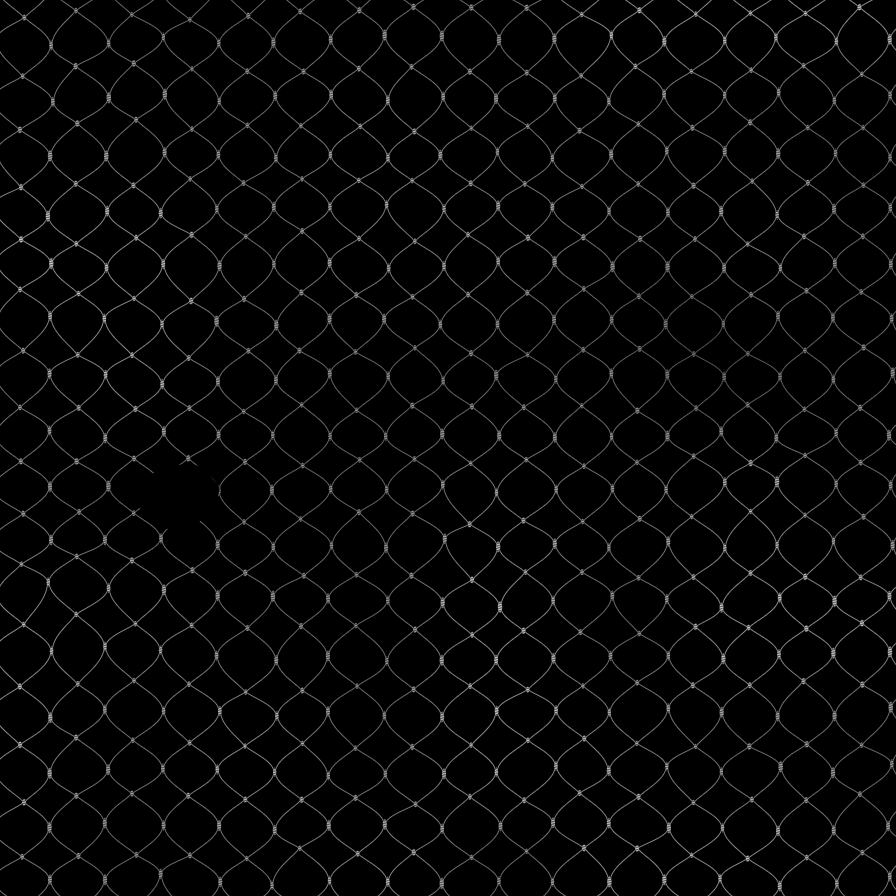
Give the GLSL for this pattern, as a Shadertoy shader.

```glsl
// Knotted grey wire netting on black, unevenly stretched, with one torn hole.

float hash(vec2 p) {
    vec3 q = fract(p.xyx * vec3(0.1031, 0.1030, 0.0973));
    q += dot(q, q.yzx + 33.33);
    return fract((q.x + q.y) * q.z);
}

float noise(vec2 p) {
    vec2 i = floor(p), f = fract(p);
    f = f * f * (3.0 - 2.0 * f);
    return mix(mix(hash(i), hash(i + vec2(1, 0)), f.x),
               mix(hash(i + vec2(0, 1)), hash(i + vec2(1, 1)), f.x), f.y);
}

// Knot centre; kind 0 is the small crossing, kind 1 the long side twist.
vec2 knotCentre(vec2 id, float kind) {
    vec2 k = id + mix(vec2(0.39, 0.25), vec2(0.9, 0.73), kind);
    vec2 seed = id + 40.0 + kind * 57.0;
    k += (vec2(hash(seed), hash(seed + 131.0)) - 0.5) * vec2(0.09, 0.16);
    k.y += 0.16 * (noise(id * 0.6 + 9.0) - 0.5);
    // Slack netting below the tear
    vec2 slack = (k - vec2(1.2, 10.8)) / vec2(1.7, 1.3);
    k.y -= 0.28 * exp(-dot(slack, slack));
    return k;
}

// Box-filtered coverage of an S-curved wire leaving a and ending upright at b.
float wire(vec2 p, vec2 a, vec2 b, float px) {
    float t = (p.y - a.y) / (b.y - a.y);
    if (t < 0.0 || t > 1.0) return 0.0;
    float u = pow(max(t, 1e-4), 0.7);
    float x = mix(a.x, b.x, u * u * (3.0 - 2.0 * u));
    float slope = (b.x - a.x) / (b.y - a.y) * 4.2 * u * (1.0 - u) * pow(max(t, 1e-4), -0.3);
    float d = (p.x - x) / sqrt(1.0 + slope * slope);
    float halfWidth = 0.0085;
    return max(0.0, min(d + halfWidth, 0.5 * px) - max(d - halfWidth, -0.5 * px)) / px;
}

// Brightness of a coiled knot, with its windings fading out when too fine.
float knot(vec2 p, vec2 centre, vec2 radius, float px) {
    vec2 q = p - centre;
    float d = (length(q / radius) - 1.0) * radius.x;
    float detail = clamp(1.6 - px / 0.03, 0.3, 1.0);
    float coil = 1.0 + 0.35 * detail * cos(6.2832 * (q.y + 0.25 * q.x) / 0.042);
    return 0.52 * coil * clamp(0.5 - d / px, 0.0, 1.0);
}

void mainImage(out vec4 fragColor, in vec2 fragCoord) {
    // Sixteen cells each way, y running downward
    float px = 16.0 / iResolution.y;
    vec2 p = fragCoord * px;
    p.y = 16.0 - p.y;
    vec2 base = floor(p - vec2(0.39, 0.25) + 0.5);

    float shade = 0.0;
    for (int j = -1; j <= 1; j++)
    for (int i = -1; i <= 1; i++) {
        vec2 id = base + vec2(i, j);
        vec2 crossing = knotCentre(id, 0.0);

        // Four wires from each crossing to the surrounding twists
        for (int n = 0; n < 4; n++) {
            vec2 corner = vec2(n & 1, n >> 1);
            vec2 twist = knotCentre(id - corner, 1.0);
            vec2 gap = vec2(0.014 * (1.0 - 2.0 * corner.x), 0.0);
            shade = max(shade, 0.5 * wire(p, crossing + gap, twist - gap, px));
        }

        float size = 0.85 + 0.3 * hash(id + 211.0);
        shade = max(shade, knot(p, crossing, vec2(0.033, 0.052) * size, px));
        shade = max(shade, knot(p, knotCentre(id, 1.0), vec2(0.035, 0.085) * size, px));
    }

    // Tarnish in broad patches, with a duller area right of centre
    vec2 dull = (p - vec2(12.0, 5.8)) / 2.2;
    shade *= 0.8 + 0.35 * noise(p * 0.45 + 5.0);
    shade *= 1.0 - 0.3 * exp(-dot(dull, dull));

    // Ragged hole
    vec2 tear = (p - vec2(3.18, 8.88)) / vec2(0.72, 0.6);
    float rim = length(tear) - 1.0 + 0.25 * (noise(p * 3.0) - 0.5);
    shade *= smoothstep(-px, px, rim);

    fragColor = vec4(vec3(shade), 1.0);
}
```
